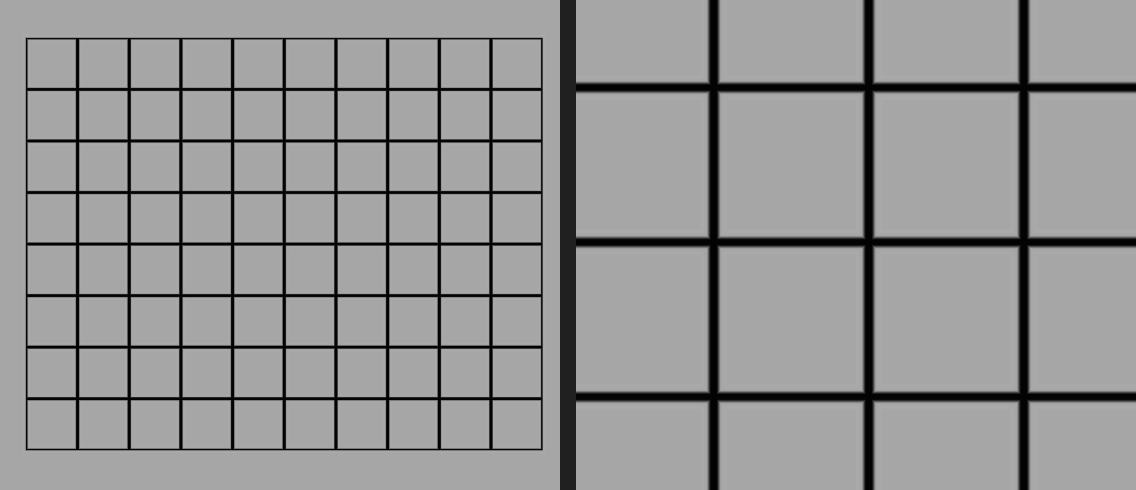
Left: the whole. Right: its middle third, enlarged.
Reproduce this pattern procedurally as a Shadertoy shader.

```glsl
// A flat grey field with a black grid of 10 by 8 square cells.
// Each cell carries its own inner border, so neighbouring borders join into
// thick inner lines while the outer frame stays half as wide.

// Signed distance to the ink, in canvas heights: negative on a line.
float gridDistance(vec2 p) {
    vec2 cellCount = vec2(10.0, 8.0);
    vec2 pitch = vec2(0.10547, 0.1052);
    vec2 border = vec2(0.0034, 0.0031);

    // Distance from the nearest cell border, repeated over the plane
    vec2 toEdge = (0.5 - abs(fract(p / pitch) - 0.5)) * pitch - border;
    float lines = min(toEdge.x, toEdge.y);

    // Clip the repeats to the outer frame
    vec2 outside = abs(p) - 0.5 * cellCount * pitch;
    float frame = max(outside.x, outside.y);
    return max(lines, frame);
}

void mainImage(out vec4 fragColor, in vec2 fragCoord) {
    vec2 p = fragCoord / iResolution.y;
    p.x -= 0.5 * iResolution.x / iResolution.y;

    // The grid sits slightly right of and above the canvas centre
    float d = gridDistance(p - vec2(0.0087, 0.5019));

    // Soft line edges, never sharper than a pixel
    float softness = max(0.0017, 0.75 / iResolution.y);
    float ink = 1.0 - smoothstep(-softness, softness, d);

    // Faint light fringe beside the lines
    float fringe = exp(-pow(abs(d - 0.0042) / 0.0014, 2.0));

    vec3 ground = vec3(0.65) + 0.015 * fringe;
    fragColor = vec4(mix(ground, vec3(0.01), ink), 1.0);
}
```
